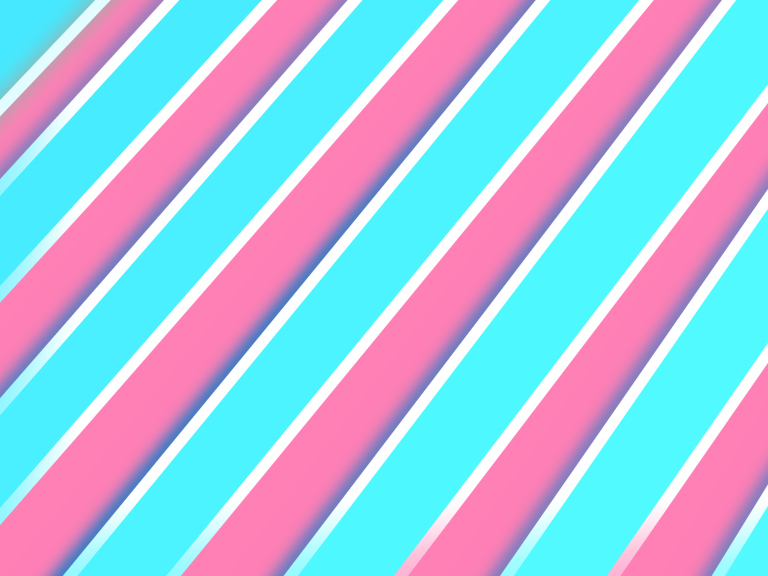
Reproduce this pattern procedurally as a WebGL 1 fragment shader.

```glsl
precision highp float;
// Fanned diagonal cyan ribbons with white borders over a pink ground.
// Each ribbon is a distance band whose tilt, place and width drift with its
// index; soft blue shadows fall to its left and the borders fade at two edges.

uniform vec2 u_resolution;

#define RIBBONS 7
#define SPACING 0.338
#define FIRST_CENTER -0.392
#define HALF_WIDTH 0.0694
#define LINE_HALF 0.0098
#define SHADOW_SIZE 0.021
#define FADE_LENGTH 0.15
#define PINK vec3(0.995, 0.50, 0.71)
#define WHITE vec3(1.0)
#define SHADOW vec3(0.20, 0.48, 0.77)
#define WORN_GREY vec3(0.62, 0.68, 0.66)

// Coverage of the region where dist is negative, smoothed over one pixel.
float fill(float dist, float pixel) {
  return 1.0 - smoothstep(-0.75 * pixel, 0.75 * pixel, dist);
}

// Signed distance across ribbon k from its centre, positive to the right.
float acrossRibbon(vec2 p, float k, float wobble) {
  float lean = 0.95 - 0.03 * k - 0.0043 * k * k;
  float center = FIRST_CENTER + SPACING * k - 0.024 * wobble;
  return (p.x - center - lean * (p.y - 0.5)) / sqrt(1.0 + lean * lean);
}

vec3 drawRibbon(vec3 color, vec2 p, float k, float pixel) {
  float wobble = sin(k * 1.0472);
  float halfWidth = HALF_WIDTH - 0.0078 * wobble;
  float d = acrossRibbon(p, k, wobble);
  vec3 cyan = vec3(0.275 + 0.008 * k, min(0.91 + 0.016 * k, 0.98), 1.0);

  // Shadow on the ground, deepest beside the middle ribbon.
  float gap = max(-d - halfWidth - LINE_HALF, 0.0) / SHADOW_SIZE;
  float depth = 0.58 + 0.3 * exp(-(k - 3.0) * (k - 3.0));
  depth *= mix(1.0, 0.75, smoothstep(0.5, 1.0, p.y));
  color = mix(color, SHADOW, depth * exp(-gap * gap) * step(d, 0.0));

  // Ribbon body.
  color = mix(color, cyan, fill(abs(d) - halfWidth, pixel));

  // Grey blur around the right border of the first, worn ribbon.
  float worn = 1.0 - step(0.5, k);
  float blur = (d - halfWidth) / 0.026;
  color = mix(color, WORN_GREY, 0.65 * worn * exp(-blur * blur));

  // Borders turn translucent toward the left and bottom edges.
  float opacity = mix(0.4, 1.0, smoothstep(-0.01, FADE_LENGTH, min(p.x, p.y)));
  opacity = mix(opacity, 0.85, worn);
  vec3 under = mix(cyan, PINK, smoothstep(3.0, 4.0, k) * step(0.0, d));
  vec3 border = mix(under, WHITE, opacity);
  float line = fill(abs(abs(d) - halfWidth) - LINE_HALF, pixel);
  return mix(color, border, line);
}

void main() {
  vec2 p = gl_FragCoord.xy / u_resolution.y;
  float pixel = 1.0 / u_resolution.y;
  vec3 color = PINK;
  for (int i = 0; i < RIBBONS; i++) {
    color = drawRibbon(color, p, float(i), pixel);
  }
  gl_FragColor = vec4(color, 1.0);
}
```
